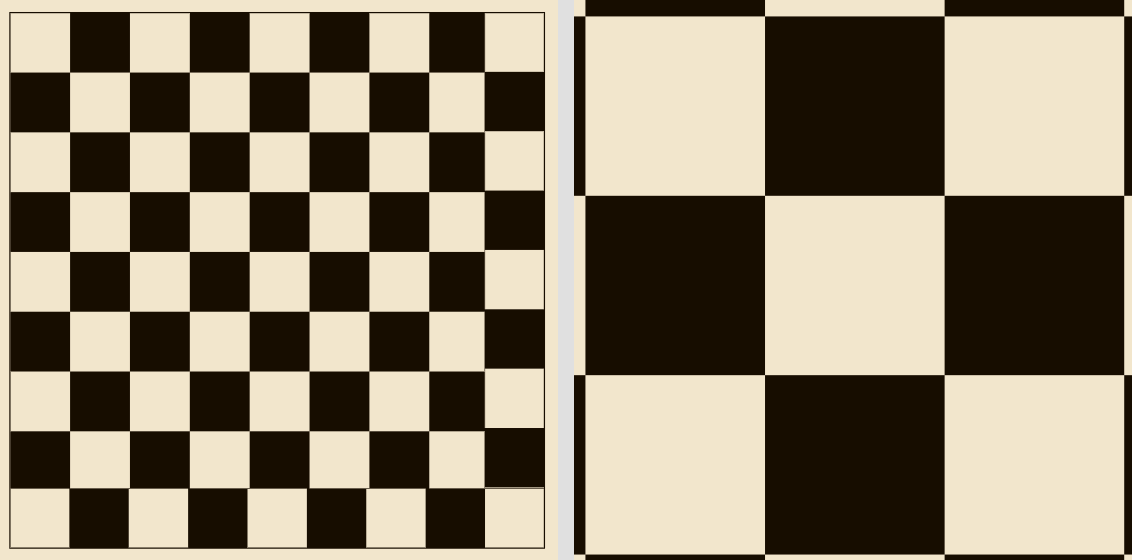
Left: the whole. Right: its middle third, enlarged.
A Shadertoy shader for this pattern:

```glsl
// Nine by nine cream and dark brown checkerboard in a thin frame, its last row and column slightly offset.

// Alternates +1 and -1 per cell, starting with +1, softened over one pixel.
float cellSign(float x, float start, float pitch, float pixel) {
    float t = (x - start) / pitch;
    float edgeDistance = (0.5 - abs(mod(t + 0.5, 2.0) - 1.0)) * pitch;
    return clamp(2.0 * edgeDistance / pixel, -1.0, 1.0);
}

// Coverage of the area where the signed distance is negative.
float coverage(float dist, float pixel) {
    return clamp(0.5 - dist / pixel, 0.0, 1.0);
}

float boxDistance(vec2 p, vec2 low, vec2 high) {
    vec2 d = abs(p - 0.5 * (low + high)) - 0.5 * (high - low);
    return length(max(d, 0.0)) + min(max(d.x, d.y), 0.0);
}

void mainImage(out vec4 fragColor, in vec2 fragCoord) {
    float pixel = 1.0 / iResolution.y;
    vec2 p = vec2(fragCoord.x, iResolution.y - fragCoord.y) * pixel;
    vec2 seam = vec2(0.8657, 0.8724);

    // Main block of eight by eight, cut short at the seams
    float parity = cellSign(p.x, 0.01825, 0.1069, pixel)
                 * cellSign(p.y, 0.0228, 0.10677, pixel);

    // Right column and bottom row, each with a slightly smaller pitch
    float rightColumn = cellSign(p.y, 0.0223, 0.106, pixel);
    float bottomRow = cellSign(p.x, 0.0178, 0.10604, pixel);
    parity = mix(parity, rightColumn, coverage(seam.x - p.x, pixel));
    parity = mix(parity, bottomRow, coverage(seam.y - p.y, pixel));

    // Board area and its frame
    float board = boxDistance(p, vec2(0.0177, 0.0225), vec2(0.9722, 0.9788));
    float inside = coverage(board, pixel);
    float ink = (0.5 - 0.5 * parity) * inside;
    ink = max(ink, coverage(abs(board) - 0.0011, pixel));

    // Hairlines along the two seams
    float columnSeam = max(abs(p.x - seam.x) - 0.0006, p.y - seam.y);
    float rowSeam = abs(p.y - seam.y) - 0.0006;
    ink = max(ink, 0.8 * inside * coverage(min(columnSeam, rowSeam), pixel));

    vec3 cream = vec3(0.95, 0.90, 0.80);
    vec3 darkBrown = vec3(0.09, 0.05, 0.00);
    fragColor = vec4(mix(cream, darkBrown, ink), 1.0);
}
```
